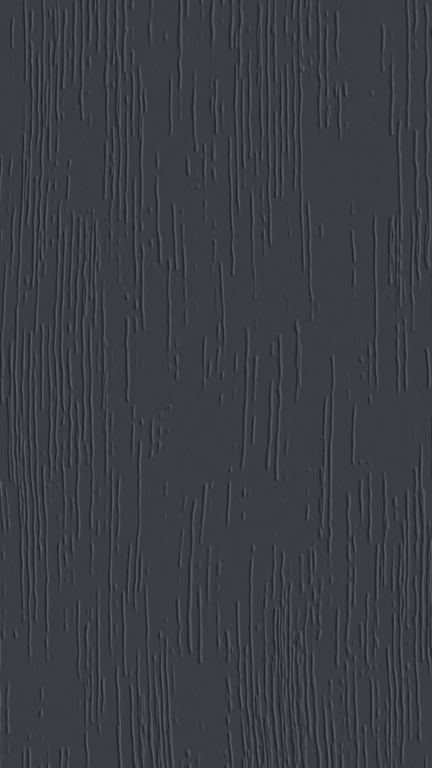
This texture is drawn by a Shadertoy shader. Its source:

```glsl
const vec3 BASE = vec3(0.230, 0.240, 0.262);
const vec3 SHADOW = vec3(0.125, 0.135, 0.160);
const vec3 HIGHLIGHT = vec3(0.345, 0.365, 0.375);

float hash(vec2 p) {
    vec3 q = fract(p.xyx * vec3(0.1031, 0.1030, 0.0973));
    q += dot(q, q.yzx + 33.33);
    return fract((q.x + q.y) * q.z);
}

float noise(vec2 p) {
    vec2 cell = floor(p);
    vec2 f = fract(p);
    f = f * f * (3.0 - 2.0 * f);
    float low = mix(hash(cell), hash(cell + vec2(1.0, 0.0)), f.x);
    float high = mix(hash(cell + vec2(0.0, 1.0)), hash(cell + 1.0), f.x);
    return mix(low, high, f.y);
}

// Broken vertical pores, one per column, gathered in long clusters
float poreLayer(vec2 p, float columns, float seed, float threshold) {
    float x = p.x * columns;
    float column = floor(x);
    float id = column * 7.0 + seed;
    float center = 0.5 + 0.24 * (hash(vec2(id, seed)) - 0.5)
                 + 0.22 * (noise(vec2(id, p.y * 34.0)) - 0.5);
    float cluster = noise(vec2((column + 0.5) / columns * 10.0, p.y * 2.3) + 40.0);
    float strand = noise(vec2(id, p.y * 6.5 + 60.0));
    float rough = noise(vec2(id, p.y * 55.0 + 90.0));
    float presence = 0.52 * cluster + 0.38 * strand + 0.10 * rough;
    float depth = smoothstep(threshold, threshold + 0.07, presence);
    float width = mix(0.19, 0.30, rough);
    float profile = 1.0 - smoothstep(0.0, width, abs(x - column - center));
    return depth * profile * mix(0.65, 1.0, rough);
}

float relief(vec2 p) {
    // Slow sideways drift of the grain
    p.x += 0.035 * noise(vec2(p.x * 2.0, p.y * 1.7) + 11.0);
    p.x += 0.006 * noise(vec2(p.x * 12.0, p.y * 7.0) + 23.0);
    float height = 0.0;
    for (int i = 0; i < 3; i++) {
        float k = float(i);
        float layer = poreLayer(p + 0.31 * k, 66.0 - 9.0 * k, 13.0 + 31.0 * k, 0.54 + 0.03 * k);
        height = max(height, layer);
    }
    return height;
}

float emboss(vec2 p, vec2 lightStep) {
    return relief(p - lightStep) - relief(p + lightStep);
}

void mainImage(out vec4 fragColor, in vec2 fragCoord) {
    float pixel = 1.0 / iResolution.x;

    // Four samples smooth the edges of the relief
    float slope = 0.0;
    for (int i = 0; i < 4; i++) {
        vec2 offset = vec2(float(i % 2), float(i / 2)) * 0.5 - 0.25;
        slope += 0.25 * emboss((fragCoord + offset) * pixel + 2.0, vec2(0.0021, 0.0012));
    }

    // Side light over a nearly even painted surface
    vec2 p = fragCoord * pixel;
    vec3 color = BASE + 0.008 * (noise(p * vec2(150.0, 60.0)) - 0.5);
    color = mix(color, HIGHLIGHT, clamp(slope * 1.1, 0.0, 1.0));
    color = mix(color, SHADOW, clamp(-slope * 1.1, 0.0, 1.0));
    fragColor = vec4(color, 1.0);
}
```
